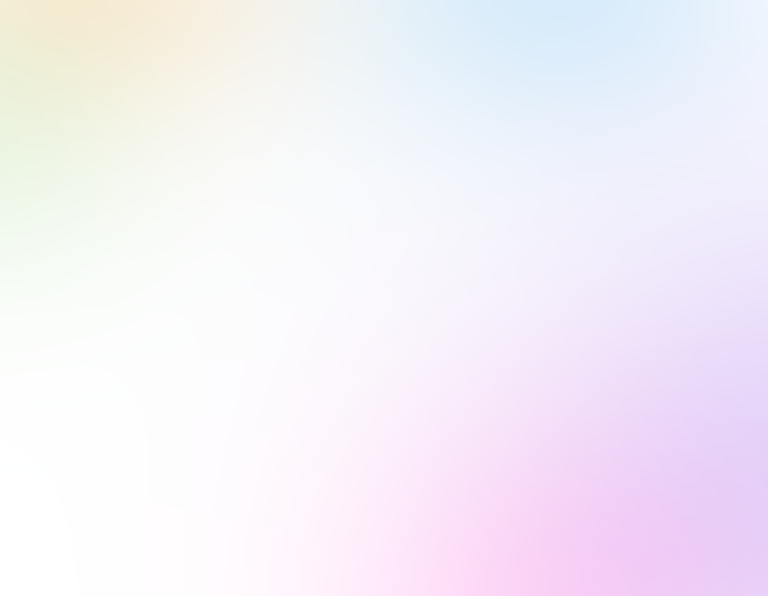
A Shadertoy shader for this background:

```glsl
// Soft elliptical falloff around a centre
float glow(vec2 uv, vec2 centre, vec2 radius) {
    vec2 d = (uv - centre) / radius;
    return exp(-dot(d, d));
}

void mainImage(out vec4 fragColor, in vec2 fragCoord) {
    vec2 uv = fragCoord / iResolution.xy;

    // Each glow removes a little light from white paper
    vec3 absorbed = vec3(0.0);

    // Warm upper left: peach, then mint below it
    absorbed += vec3(0.01, 0.07, 0.155) * glow(uv, vec2(0.13, 1.05), vec2(0.26, 0.25));
    absorbed += vec3(0.07, 0.025, 0.085) * glow(uv, vec2(-0.03, 0.78), vec2(0.22, 0.27));

    // Sky blue along the top
    absorbed += vec3(0.15, 0.07, 0.015) * glow(uv, vec2(0.72, 1.04), vec2(0.29, 0.28));

    // Lavender on the right, pink at the bottom
    absorbed += vec3(0.11, 0.16, 0.02) * glow(uv, vec2(1.08, 0.2), vec2(0.4, 0.5));
    absorbed += vec3(-0.02, 0.125, 0.03) * glow(uv, vec2(0.72, -0.03), vec2(0.29, 0.36));

    // Faint veil over the centre
    absorbed += vec3(0.012, 0.009, 0.006) * glow(uv, vec2(0.45, 0.68), vec2(0.45, 0.4));

    fragColor = vec4(clamp(1.0 - absorbed, 0.0, 1.0), 1.0);
}
```
